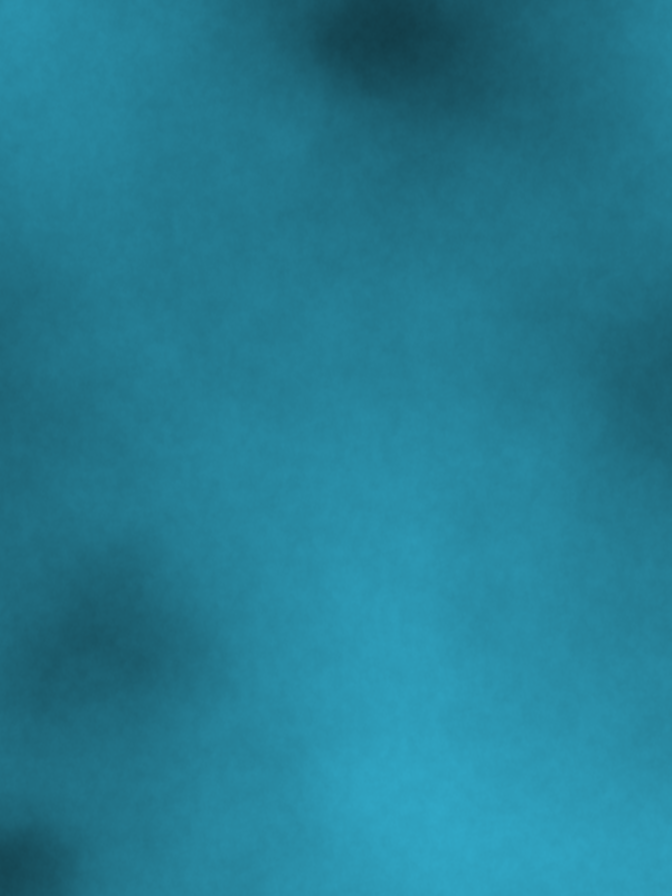
Write a Shadertoy shader that draws this texture.

```glsl
// Draws a soft mottled teal backdrop with smoky shadows, pale haze and fine grain.

const vec3 TEAL_TINT = vec3(0.292, 1.0, 1.18);
const float BASE_LEVEL = 0.475;

float hash(vec2 cell) {
    vec3 q = fract(vec3(cell.xyx) * 0.1031);
    q += dot(q, q.yzx + 33.33);
    return fract((q.x + q.y) * q.z);
}

// Smooth value noise in 0..1
float valueNoise(vec2 p) {
    vec2 cell = floor(p);
    vec2 f = fract(p);
    vec2 w = f * f * f * (f * (f * 6.0 - 15.0) + 10.0);
    float low = mix(hash(cell), hash(cell + vec2(1.0, 0.0)), w.x);
    float high = mix(hash(cell + vec2(0.0, 1.0)), hash(cell + vec2(1.0, 1.0)), w.x);
    return mix(low, high, w.y);
}

// Rotated layered noise, centred on zero
float cloud(vec2 p, int octaves, float gain) {
    mat2 turn = mat2(0.8, 0.6, -0.6, 0.8);
    float sum = 0.0;
    float weight = 0.5;
    for (int i = 0; i < octaves; i++) {
        sum += weight * (valueNoise(p) - 0.5);
        p = turn * p * 2.03 + 17.3;
        weight *= gain;
    }
    return sum;
}

// Soft elliptical patch of light or shade
float patchOf(vec2 p, vec2 centre, vec2 radius, float strength) {
    vec2 d = (p - centre) / radius;
    return strength * exp(-dot(d, d));
}

// Broad distribution of light across the backdrop
float broadTone(vec2 p) {
    float tone = BASE_LEVEL;
    // Shadows
    tone += patchOf(p, vec2(0.43, 0.99), vec2(0.15, 0.13), -0.17);
    tone += patchOf(p, vec2(0.57, 0.92), vec2(0.15, 0.14), -0.09);
    tone += patchOf(p, vec2(0.12, 0.27), vec2(0.13, 0.11), -0.11);
    tone += patchOf(p, vec2(0.00, 0.03), vec2(0.10, 0.10), -0.19);
    tone += patchOf(p, vec2(0.76, 0.57), vec2(0.15, 0.18), -0.10);
    tone += patchOf(p, vec2(0.00, 0.56), vec2(0.09, 0.20), -0.08);
    // Haze
    tone += patchOf(p, vec2(0.48, 0.26), vec2(0.22, 0.34), 0.11);
    tone += patchOf(p, vec2(0.68, 0.00), vec2(0.32, 0.17), 0.12);
    tone += patchOf(p, vec2(0.05, 0.97), vec2(0.15, 0.15), 0.07);
    tone += patchOf(p, vec2(0.75, 0.97), vec2(0.09, 0.14), 0.06);
    return tone;
}

void mainImage(out vec4 fragColor, in vec2 fragCoord) {
    vec2 p = fragCoord / iResolution.y;

    // Drift the broad patches so their borders look smoky
    vec2 drift = vec2(cloud(p * 4.0 + 3.1, 5, 0.5), cloud(p * 4.0 + 41.7, 5, 0.5));
    float level = broadTone(p + 0.14 * drift);

    // Cloudy mottling and fine paper grain
    level += 0.085 * cloud(p * 6.0 + 9.4, 6, 0.55);
    level += 0.032 * cloud(p * vec2(95.0, 80.0) + 5.2, 3, 0.8);

    fragColor = vec4(TEAL_TINT * clamp(level, 0.24, 0.68), 1.0);
}
```
